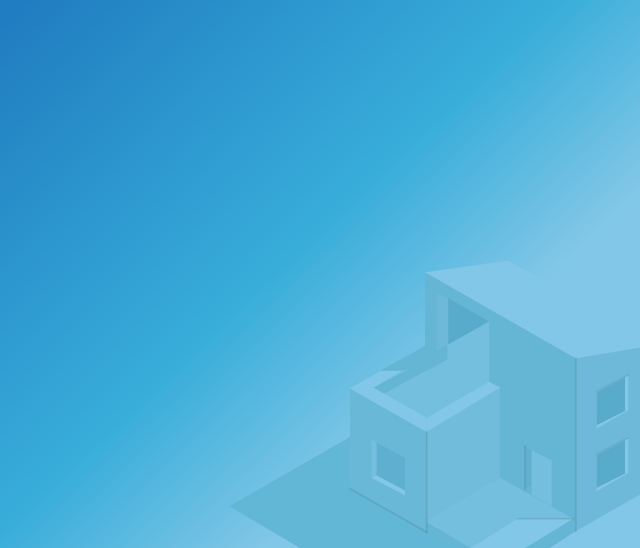
Write a Shadertoy shader that draws this background.

```glsl
// Pale isometric house in the lower right corner of a diagonal blue gradient.
// The house is painted back to front from antialiased convex quads;
// the canvas spans 7.68 by 6.56 units.

float cross2(vec2 a, vec2 b) { return a.x * b.y - a.y * b.x; }

// Signed distance to the line through a and b
float side(vec2 p, vec2 a, vec2 b) { return cross2(normalize(b - a), p - a); }

// Blend a convex quad over the colour, for either winding
void quad(inout vec3 col, vec2 p, vec2 a, vec2 b, vec2 c, vec2 d, vec3 tint) {
    float w = sign(cross2(c - a, d - b));
    float inner = min(min(w * side(p, a, b), w * side(p, b, c)),
                      min(w * side(p, c, d), w * side(p, d, a)));
    float pixel = 6.56 / iResolution.y;
    col = mix(col, tint, clamp(0.5 + inner / pixel, 0.0, 1.0));
}

// Faint dark seam between two points
void seam(inout vec3 col, vec2 p, vec2 a, vec2 b) {
    vec2 e = b - a;
    float d = length(p - a - e * clamp(dot(p - a, e) / dot(e, e), 0.0, 1.0));
    float pixel = 6.56 / iResolution.y;
    col *= 1.0 - 0.09 * (1.0 - smoothstep(0.002, 0.008 + pixel, d));
}

void mainImage(out vec4 fragColor, in vec2 fragCoord) {
    vec2 p = fragCoord / iResolution.xy * vec2(7.68, 6.56);

    // Diagonal sky: deep blue, cyan, pale blue
    float s = 0.95 * p.x + 6.56 - p.y;
    vec3 col = mix(vec3(0.125, 0.49, 0.755), vec3(0.22, 0.68, 0.855), clamp((s - 0.3) / 6.08, 0.0, 1.0));
    col = mix(col, vec3(0.51, 0.78, 0.905), clamp((s - 6.38) / 3.2, 0.0, 1.0));

    vec3 light = vec3(0.51, 0.78, 0.91);
    vec3 pale = vec3(0.46, 0.75, 0.87);
    vec3 mid = vec3(0.43, 0.725, 0.85);
    vec3 shade = vec3(0.395, 0.71, 0.835);
    vec3 glass = vec3(0.35, 0.67, 0.80);

    // Ground to the left, roof, then the two main walls
    quad(col, p, vec2(2.75, 0.5), vec2(4.2, 1.33), vec2(5.45, 0.0), vec2(3.6, 0.0), vec3(0.385, 0.715, 0.84));
    quad(col, p, vec2(5.1, 3.3), vec2(6.1, 3.44), vec2(7.75, 2.5), vec2(6.91, 2.27), light);
    quad(col, p, vec2(6.91, 2.27), vec2(7.75, 2.41), vec2(7.75, 0.6), vec2(6.91, 0.2), mid);
    quad(col, p, vec2(5.1, 3.3), vec2(6.91, 2.27), vec2(6.91, 0.2), vec2(5.1, 1.21), shade);

    // Terrace doorway: lit jamb and dark opening
    quad(col, p, vec2(5.24, 3.06), vec2(5.38, 2.98), vec2(5.38, 2.44), vec2(5.24, 2.36), mid);
    quad(col, p, vec2(5.38, 2.99), vec2(5.87, 2.71), vec2(5.63, 2.575), vec2(5.38, 2.43), glass);

    // Terrace interior
    quad(col, p, vec2(4.56, 2.12), vec2(5.1, 2.42), vec2(5.37, 2.28), vec2(4.82, 2.12), shade);
    quad(col, p, vec2(4.48, 1.92), vec2(5.37, 2.39), vec2(5.37, 2.26), vec2(4.6, 1.84), shade);
    quad(col, p, vec2(4.6, 1.84), vec2(5.38, 2.26), vec2(5.87, 1.99), vec2(5.12, 1.56), pale);
    quad(col, p, vec2(5.37, 2.43), vec2(5.87, 2.71), vec2(5.87, 1.99), vec2(5.37, 1.7), pale);

    // Terrace box walls and bright rim
    quad(col, p, vec2(4.2, 1.91), vec2(5.12, 1.39), vec2(5.12, 0.19), vec2(4.2, 0.71), vec3(0.415, 0.72, 0.845));
    quad(col, p, vec2(5.12, 1.39), vec2(6.0, 1.94), vec2(6.0, 0.84), vec2(5.12, 0.31), vec3(0.445, 0.735, 0.86));
    quad(col, p, vec2(4.2, 1.91), vec2(4.57, 2.12), vec2(4.82, 2.12), vec2(4.48, 1.92), light);
    quad(col, p, vec2(4.2, 1.91), vec2(4.48, 1.92), vec2(5.12, 1.56), vec2(5.12, 1.39), light);
    quad(col, p, vec2(5.12, 1.39), vec2(5.12, 1.56), vec2(5.87, 1.99), vec2(6.0, 1.92), light);

    // Porch floor, its edges and the bright lawn
    quad(col, p, vec2(5.12, 0.31), vec2(5.7, 0.0), vec2(5.45, 0.0), vec2(5.12, 0.19), shade);
    quad(col, p, vec2(5.12, 0.31), vec2(6.0, 0.84), vec2(6.88, 0.35), vec2(5.65, 0.0), pale);
    quad(col, p, vec2(5.65, 0.0), vec2(6.21, 0.35), vec2(6.88, 0.35), vec2(6.3, 0.0), light);
    quad(col, p, vec2(6.3, 0.0), vec2(6.88, 0.35), vec2(6.91, 0.2), vec2(6.6, 0.0), shade);
    quad(col, p, vec2(6.6, 0.0), vec2(6.91, 0.2), vec2(7.75, 0.68), vec2(7.75, 0.0), light);

    // Front door
    quad(col, p, vec2(6.3, 1.22), vec2(6.39, 1.16), vec2(6.39, 0.76), vec2(6.3, 0.7), shade * 0.97);
    quad(col, p, vec2(6.38, 1.17), vec2(6.62, 1.05), vec2(6.62, 0.5), vec2(6.38, 0.64), pale);

    // Stacked windows on the right wall
    for (int i = 0; i < 2; i++) {
        vec2 q = p - vec2(7.16, 0.7 + 0.75 * float(i));
        quad(col, q, vec2(0.0, 0.42), vec2(0.38, 0.62), vec2(0.38, 0.2), vec2(0.0, -0.02), light);
        quad(col, q, vec2(0.0, 0.41), vec2(0.34, 0.59), vec2(0.34, 0.19), vec2(0.0, 0.02), glass);
        seam(col, q, vec2(0.0, 0.42), vec2(0.38, 0.62));
    }

    // Window on the left wall
    quad(col, p, vec2(4.46, 1.3), vec2(4.52, 1.26), vec2(4.52, 0.87), vec2(4.46, 0.84), pale);
    quad(col, p, vec2(4.46, 0.84), vec2(4.52, 0.87), vec2(4.86, 0.69), vec2(4.86, 0.63), light);
    quad(col, p, vec2(4.52, 1.26), vec2(4.86, 1.08), vec2(4.86, 0.69), vec2(4.52, 0.87), vec3(0.37, 0.685, 0.815));

    // Fine seams along the main corners
    seam(col, p, vec2(6.91, 2.27), vec2(6.91, 0.2));
    seam(col, p, vec2(5.12, 1.39), vec2(5.12, 0.19));
    seam(col, p, vec2(5.12, 0.19), vec2(4.2, 0.71));
    seam(col, p, vec2(6.21, 0.35), vec2(6.88, 0.35));
    seam(col, p, vec2(6.3, 1.22), vec2(6.3, 0.7));

    fragColor = vec4(col, 1.0);
}
```
